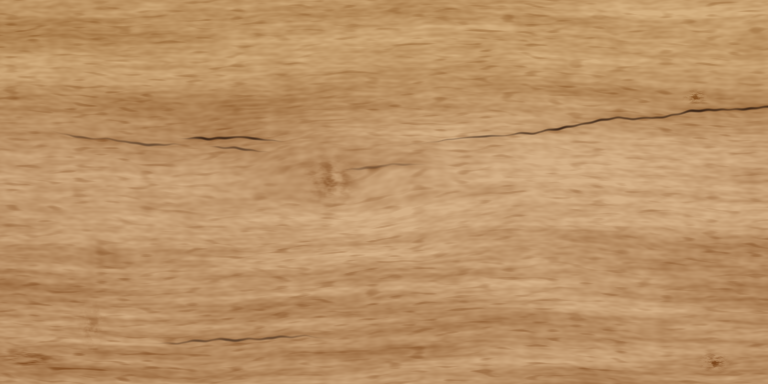
This texture is drawn by a Shadertoy shader. Its source:

```glsl
// Oak plank: fine horizontal grain, soft colour bands, smudged knots and thin dark cracks.
#define PALE vec3(0.81, 0.66, 0.495)
#define BROWN vec3(0.60, 0.41, 0.24)
#define CRACK_COLOR vec3(0.20, 0.12, 0.07)
#define BASE_TONE 0.73
#define BAND_AMOUNT 0.30
#define STREAK_AMOUNT 0.24
#define FIBRE_AMOUNT 0.30
#define PORE_AMOUNT 0.42
#define CRACK_WIDTH 0.0045
#define KNOT_CENTER vec2(0.86, 0.53)

vec2 gradient(vec2 cell) {
    vec3 h = fract(cell.xyx * vec3(0.1031, 0.1030, 0.0973));
    h += dot(h, h.yzx + 33.33);
    float angle = 6.2832 * fract((h.x + h.y) * h.z);
    return vec2(cos(angle), sin(angle));
}

// Gradient noise, roughly -1 to 1
float noise(vec2 p) {
    vec2 i = floor(p), f = p - i;
    vec2 u = f * f * f * (f * (f * 6.0 - 15.0) + 10.0);
    vec2 e = vec2(1.0, 0.0);
    float low = mix(dot(gradient(i), f), dot(gradient(i + e), f - e), u.x);
    float high = mix(dot(gradient(i + e.yx), f - e.yx), dot(gradient(i + 1.0), f - 1.0), u.x);
    return 1.4 * mix(low, high, u.y);
}

float fbm(vec2 p) {
    float sum = 0.0, amplitude = 1.0;
    for (int i = 0; i < 4; i++) {
        sum += amplitude * noise(p);
        p = p * vec2(1.8, 2.1) + 17.3;
        amplitude *= 0.55;
    }
    return sum;
}

// Soft elliptical patch
float blot(vec2 p, vec2 center, vec2 radius) {
    vec2 d = (p - center) / radius;
    return exp(-dot(d, d));
}

// Ragged smudge that fills a patch with broken brown marks
float knot(vec2 p, vec2 center, vec2 radius) {
    float marks = fbm((p - center) / radius * vec2(0.9, 1.1) + center * 40.0);
    return blot(p, center, radius) * smoothstep(-0.5, 0.6, marks);
}

// Tapered, wandering split; x is the dark core, y the brown halo
vec2 crack(vec2 p, vec2 a, vec2 b, float strength) {
    float s = clamp((p.x - a.x) / (b.x - a.x), 0.0, 1.0);
    float center = mix(a.y, b.y, sin(1.5708 * s));
    center += 0.010 * noise(vec2(p.x * 6.0, a.y * 50.0)) + 0.004 * noise(vec2(p.x * 27.0, a.x * 50.0));
    float taper = smoothstep(0.0, 0.3, s) * (1.0 - smoothstep(0.7, 1.0, s));
    float broken = clamp(0.75 + 0.7 * noise(vec2(p.x * 14.0, a.y * 90.0)), 0.2, 1.0);
    float width = CRACK_WIDTH * (0.4 + 0.6 * taper * broken);
    float d = abs(p.y - center), soft = 0.6 / iResolution.y;
    float core = 1.0 - smoothstep(width * 0.4 - soft, width + soft, d);
    return strength * taper * vec2(core * broken, exp(-d / 0.014));
}

// Broad light and dark regions of the plank
float regions(vec2 p) {
    float t = 0.26 * blot(p, vec2(1.65, 0.54), vec2(0.62, 0.14));
    t += 0.12 * blot(p, vec2(1.0, 0.43), vec2(0.25, 0.12));
    t += 0.10 * blot(p, vec2(1.4, 0.86), vec2(0.8, 0.08));
    t -= 0.42 * blot(p, vec2(0.1, 0.735), vec2(0.75, 0.05));
    t -= 0.16 * blot(p, vec2(1.4, 0.76), vec2(0.8, 0.04));
    t -= 0.22 * blot(p, vec2(0.0, 0.28), vec2(0.5, 0.10));
    t -= 0.25 * blot(p, vec2(1.05, 0.09), vec2(0.18, 0.05));
    t -= 0.25 * blot(p, vec2(0.08, 0.06), vec2(0.3, 0.04));
    return t - 0.12 * (1.0 - smoothstep(0.37, 0.41, p.y));
}

void mainImage(out vec4 fragColor, in vec2 fragCoord) {
    vec2 p = fragCoord / iResolution.y;

    // Grain flow, bent gently and pushed around the main knot
    vec2 q = p;
    q.y += 0.035 * noise(p * vec2(1.1, 1.8) + 4.0) + 0.006 * noise(p * vec2(5.0, 9.0));
    q.y -= 0.5 * (p.y - KNOT_CENTER.y) * blot(p, KNOT_CENTER, vec2(0.28, 0.13));

    // Bands, growth streaks, fibres and short pores
    float lower = 1.0 - smoothstep(0.25, 0.45, p.y);
    float tone = BASE_TONE + regions(q);
    tone += BAND_AMOUNT * fbm(q * vec2(0.8, 6.0) + 9.0);
    tone += STREAK_AMOUNT * (0.7 + 0.6 * lower) * noise(q * vec2(1.6, 38.0) + 31.0);
    tone += FIBRE_AMOUNT * (0.6 * noise(q * vec2(9.0, 95.0)) + 0.5 * noise(q * vec2(35.0, 120.0) + 7.0));
    tone += 0.10 * noise(p * vec2(14.0, 10.0));
    float pores = smoothstep(0.2, 0.75, noise(q * vec2(17.0, 85.0) + 53.0));
    tone -= PORE_AMOUNT * pores * (0.75 + 0.5 * noise(q * vec2(2.0, 7.0)));

    // Knots
    float smudge = 0.9 * knot(p, KNOT_CENTER, vec2(0.055, 0.05));
    smudge += 0.9 * knot(p, vec2(1.81, 0.747), vec2(0.022, 0.014));
    smudge += 1.1 * knot(p, vec2(1.86, 0.057), vec2(0.028, 0.018));
    smudge += 0.8 * knot(p, vec2(0.08, 0.068), vec2(0.06, 0.02));
    smudge += 0.4 * knot(p, vec2(0.24, 0.15), vec2(0.03, 0.05));
    tone -= smudge;

    // Cracks
    vec2 split = crack(p, vec2(1.0, 0.612), vec2(2.5, 0.735), 1.0);
    split = max(split, crack(p, vec2(0.12, 0.658), vec2(0.50, 0.622), 0.6));
    split = max(split, crack(p, vec2(0.45, 0.642), vec2(0.75, 0.636), 1.0));
    split = max(split, crack(p, vec2(0.54, 0.622), vec2(0.71, 0.605), 0.7));
    split = max(split, crack(p, vec2(0.88, 0.560), vec2(1.12, 0.572), 0.35));
    split = max(split, crack(p, vec2(0.38, 0.102), vec2(0.87, 0.122), 0.65));
    tone -= 0.35 * split.y;

    // Colour, slightly yellower towards the top
    tone = clamp(tone, -0.75, 1.12);
    vec3 color = mix(BROWN, PALE, tone);
    color.b -= 0.025 * smoothstep(0.55, 0.9, p.y);
    color = mix(color, CRACK_COLOR, 0.92 * split.x);
    fragColor = vec4(color, 1.0);
}
```
